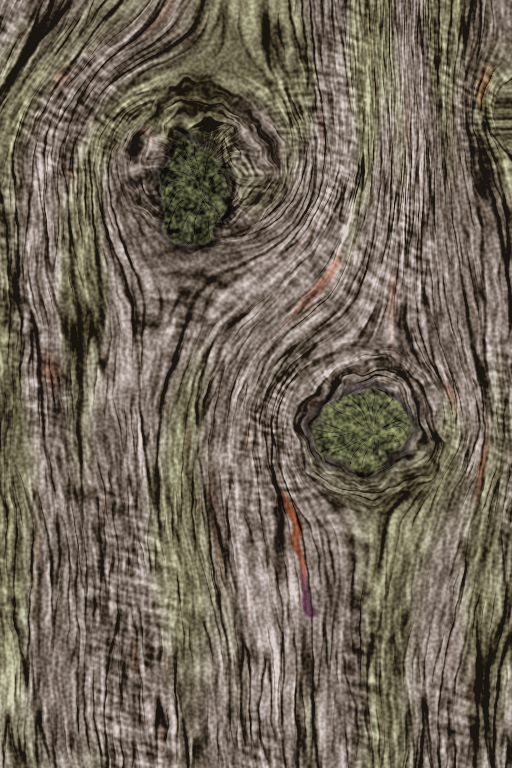
Write a WebGL 1 fragment shader that draws this texture.

```glsl
precision highp float;
// Weathered tree bark: long grey-brown fibres that part around mossy knots.
// Grain coordinates come from a dipole flow past each knot; stretched gradient
// noise along them gives fibres, cracks and cross ripples, then a colour ramp.
uniform vec2 u_resolution;

const vec2 UPPER_KNOT = vec2(0.267, 0.785);
const vec2 LOWER_KNOT = vec2(0.480, 0.445);
const vec2 EDGE_KNOT = vec2(0.695, 0.855);
const float UPPER_RADIUS = 0.092;
const float LOWER_RADIUS = 0.088;
const float EDGE_RADIUS = 0.050;

vec2 gradientAt(vec2 cell) {
  float angle = 6.2832 * fract(sin(dot(cell, vec2(127.1, 311.7))) * 43758.55);
  return vec2(cos(angle), sin(angle));
}

float gnoise(vec2 p) {
  vec2 i = floor(p), f = p - i;
  vec2 w = f * f * f * (f * (f * 6.0 - 15.0) + 10.0);
  vec2 e = vec2(1.0, 0.0);
  float low = mix(dot(gradientAt(i), f), dot(gradientAt(i + e), f - e), w.x);
  float high = mix(dot(gradientAt(i + e.yx), f - e.yx), dot(gradientAt(i + 1.0), f - 1.0), w.x);
  return mix(low, high, w.y);
}

// Noise with sharp dark creases, about zero on average
float crease(vec2 p) {
  return min(abs(gnoise(p)), 0.4) - 0.19;
}

// Fine grit on a turned lattice
float grit(vec2 p, float scale) {
  return gnoise(mat2(0.8, 0.6, -0.6, 0.8) * p * scale);
}

float bell(float x, float width) {
  x /= width;
  return exp(-x * x);
}

float capsule(vec2 p, vec2 a, vec2 b) {
  vec2 ab = b - a;
  return length(p - a - ab * clamp(dot(p - a, ab) / dot(ab, ab), 0.0, 1.0));
}

// Shift of the grain coordinates caused by one round obstacle
vec2 partGrain(vec2 p, vec2 centre, float radius) {
  vec2 d = p - centre;
  return vec2(-d.x, d.y) * radius * radius / max(dot(d, d), radius * radius);
}

// Dark split with a lit lip, following the zero line of stretched noise
float crack(vec2 g, vec2 scale, float width) {
  float n = gnoise(g * scale);
  float open = smoothstep(-0.15, 0.20, gnoise(g * scale * vec2(0.45, 1.5) + 31.0));
  float split = 1.0 - smoothstep(0.0, width * (0.4 + 0.6 * open), abs(n));
  float lip = smoothstep(width, width * 1.6, n) * (1.0 - smoothstep(width * 1.6, width * 4.0, n));
  return open * (0.36 * split - 0.08 * lip);
}

// Brightness of the wood; g.x runs across the grain, g.y along it
float bark(vec2 g) {
  g.x += 0.012 * gnoise(g * vec2(9.0, 6.0)) + 0.004 * gnoise(g * vec2(30.0, 15.0));
  g.x += 0.0022 * gnoise(g * vec2(60.0, 55.0));
  float fibre = 0.13 * gnoise(g * vec2(17.0, 1.8) + 3.0)
              + 0.17 * gnoise(g * vec2(48.0, 5.0) + 5.0)
              + 0.34 * crease(g * vec2(62.0, 7.0) + 11.0)
              + 0.22 * gnoise(g * vec2(115.0, 14.0) + 7.0)
              + 0.30 * gnoise(g * vec2(210.0, 36.0) + 13.0);
  float rippled = smoothstep(-0.12, 0.22, gnoise(g * vec2(8.0, 4.0) + 17.0));
  float ripple = 0.36 * rippled * gnoise(vec2(g.x * 32.0, g.y * 125.0 + g.x * 40.0));
  float cracks = crack(g, vec2(24.0, 1.8), 0.075) + crack(g + 9.0, vec2(46.0, 4.0), 0.10)
               + 0.7 * crack(g + 4.0, vec2(80.0, 9.0), 0.14);
  return 0.515 + fibre + ripple - cracks;
}

// Replaces straight grain by ragged rings near a knot
float addRings(float tone, vec2 p, vec2 centre, float radius, float shade) {
  vec2 d = p - centre;
  d += 0.020 * vec2(gnoise(p * 15.0), gnoise(p * 15.0 + 40.0));
  d += 0.008 * vec2(gnoise(p * 46.0), gnoise(p * 46.0 + 40.0));
  float r = length(d);
  float rings = bark(vec2(r * 1.2 + centre.x, abs(atan(d.x, d.y)) * radius * 1.3 + centre.y));
  rings += 0.22 * grit(p, 42.0) + 0.5 * crease(p * 34.0 + 6.0) - shade;
  rings -= 0.22 * bell(r - radius, 0.006) * smoothstep(-0.3, 0.2, gnoise(p * 14.0 + 8.0));
  return mix(tone, rings, 1.0 - smoothstep(radius * 0.95, radius * 1.4, r));
}

// Mossy heart of a knot with radial checks and a shadowed edge
vec3 addHeart(vec3 wood, vec2 p, vec2 centre, vec2 size, float light) {
  vec2 d = (p - centre) / size;
  d += 0.30 * vec2(gnoise(p * 28.0), gnoise(p * 28.0 + 20.0));
  float r = length(d);
  vec2 hub = d - vec2(0.25, 0.05);
  float rays = gnoise(hub / max(length(hub), 0.01) * 2.6 + centre * 30.0 + r * 0.5);
  float check = (1.0 - smoothstep(0.01, 0.06, abs(rays))) * smoothstep(0.05, 0.3, r);
  float tone = light + 0.14 * rays + 0.02 * sin(r * 26.0) - 0.14 * check;
  tone += 0.20 * grit(p, 50.0) + 0.24 * grit(p, 110.0) + 0.26 * grit(p, 210.0);
  wood *= 1.0 - 0.5 * bell(r - 1.08, 0.12);
  return mix(wood, max(tone, 0.06) * vec3(0.97, 1.0, 0.67), 1.0 - smoothstep(0.93, 1.03, r));
}

void main() {
  vec2 p = gl_FragCoord.xy / u_resolution.y;

  // Grain leans to the right between the knots and at the top left
  vec2 grain = p;
  grain.x -= 0.13 * smoothstep(0.38, 0.85, p.y) * smoothstep(0.12, 0.38, p.x) * (1.0 - smoothstep(0.42, 0.62, p.x));
  grain.x -= 0.10 * smoothstep(0.78, 1.05, p.y) * (1.0 - smoothstep(0.15, 0.35, p.x));
  grain += partGrain(p, UPPER_KNOT, UPPER_RADIUS) + partGrain(p, LOWER_KNOT, LOWER_RADIUS);
  grain += partGrain(p, EDGE_KNOT, EDGE_RADIUS);

  // Brightness: wood, rings, broad light and fine grit
  float tone = bark(grain);
  tone = addRings(tone, p, UPPER_KNOT, UPPER_RADIUS, 0.10);
  tone = addRings(tone, p, LOWER_KNOT, LOWER_RADIUS, 0.05);
  float pale = bell(capsule(p, vec2(0.43, 0.72), vec2(0.30, 0.08)), 0.13);
  tone += 0.08 * pale - 0.03 + 0.07 * gnoise(p * 5.0 + 2.0) + 0.20 * grit(p, 200.0);
  tone -= 0.18 * bell(length((p - EDGE_KNOT) * vec2(1.0, 0.6)), 0.045);
  tone = clamp(tone, 0.10, 0.86);

  // Colour: brown ramp with faint moss, violet and rust tints
  float warmth = smoothstep(-0.05, 0.30, tone) - 0.3 * smoothstep(0.5, 0.8, tone);
  vec3 color = tone - vec3(0.0, 0.040, 0.088) * warmth;
  float moss = smoothstep(-0.05, 0.40, gnoise(grain * vec2(13.0, 2.5) + 50.0) + 0.08 - 0.2 * pale);
  color *= mix(vec3(1.01, 0.985, 1.01), vec3(0.96, 1.0, 0.86), moss);
  float rust = smoothstep(0.36, 0.6, gnoise(grain * vec2(34.0, 7.0) + 70.0));
  color *= mix(vec3(1.0), vec3(0.98, 0.80, 0.72), rust);
  float streak = capsule(p + 0.012 * gnoise(p * 30.0), vec2(0.372, 0.355), vec2(0.405, 0.200));
  vec3 stain = mix(vec3(0.62, 0.45, 0.58), vec3(0.85, 0.52, 0.36), smoothstep(0.22, 0.29, p.y));
  color *= mix(vec3(1.0), stain, 1.0 - smoothstep(0.003, 0.010, streak));

  color = addHeart(color, p, vec2(0.250, 0.748), vec2(0.043, 0.066), 0.27);
  color = addHeart(color, p, vec2(0.471, 0.440), vec2(0.060, 0.052), 0.38);
  gl_FragColor = vec4(color, 1.0);
}
```
